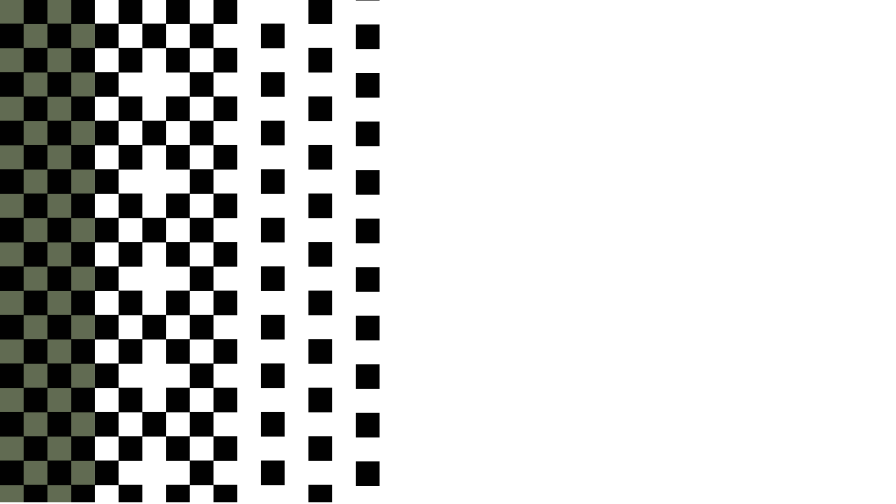
A WebGL 1 fragment shader for this pattern:

```glsl
precision highp float;
// A checkerboard that thins out from left to right: dense olive and black,
// then black on white, then spaced stacks of squares, then plain white.
// Each column is one repeated box, with its spacing and phase from its index.

uniform vec2 u_resolution;

// Lengths are fractions of the canvas height, measured from the top left.
#define COLUMN_WIDTH 0.04707
#define ROW_HEIGHT 0.04816
#define SQUARE_HEIGHT 1.015
#define ROW_SHIFT -0.02
#define LAST_SHIFT 0.035
#define OLIVE_COLUMNS 4.0
#define DENSE_COLUMNS 10.0
#define SPARSE_COLUMN 6.0
#define BOTTOM_GAP 0.0035

const vec3 PAPER = vec3(1.0);
const vec3 INK = vec3(0.005);
const vec3 OLIVE = vec3(0.38, 0.42, 0.32);

// Coverage of a region from its signed distance, one pixel soft.
float cover(float dist, float pixel) {
  return clamp(0.5 - dist / pixel, 0.0, 1.0);
}

// Offset from the nearest copy of a centre repeated every period.
float repeatOffset(float y, float centre, float period) {
  return mod(y - centre + 0.5 * period, period) - 0.5 * period;
}

// Coverage of the stack of squares in one column.
float columnInk(vec2 p, float column, float pixel) {
  float dense = 1.0 - step(DENSE_COLUMNS, column);
  float oddColumn = mod(column, 2.0);
  float present = max(dense, oddColumn);

  // Dense columns alternate by index; spaced ones by every second index.
  float spacedPhase = mod(floor((column - DENSE_COLUMNS + 1.0) * 0.5), 2.0);
  float phase = mix(spacedPhase, 1.0 - oddColumn, dense);
  float period = column == SPARSE_COLUMN ? 4.0 : 2.0;
  float shift = ROW_SHIFT + (column > 14.5 ? LAST_SHIFT : 0.0);

  float dy = repeatOffset(p.y / ROW_HEIGHT, phase + 0.5 + shift, period);
  float across = abs(p.x - (column + 0.5) * COLUMN_WIDTH) - 0.5 * COLUMN_WIDTH;
  float along = (abs(dy) - 0.5 * SQUARE_HEIGHT) * ROW_HEIGHT;
  return present * cover(across, pixel) * cover(along, pixel);
}

void main() {
  float pixel = 1.0 / u_resolution.y;
  vec2 p = vec2(gl_FragCoord.x, u_resolution.y - gl_FragCoord.y) * pixel;

  // Olive band on the left
  float band = cover(p.x - OLIVE_COLUMNS * COLUMN_WIDTH, pixel);

  // Black squares, column by column
  float ink = 0.0;
  for (int i = 0; i < 16; i++) {
    ink += columnInk(p, float(i), pixel);
  }

  // Thin paper margin along the bottom
  float inside = cover(p.y - 1.0 + BOTTOM_GAP, pixel);

  vec3 color = mix(PAPER, OLIVE, band);
  color = mix(color, INK, min(ink, 1.0));
  gl_FragColor = vec4(mix(PAPER, color, inside), 1.0);
}
```
